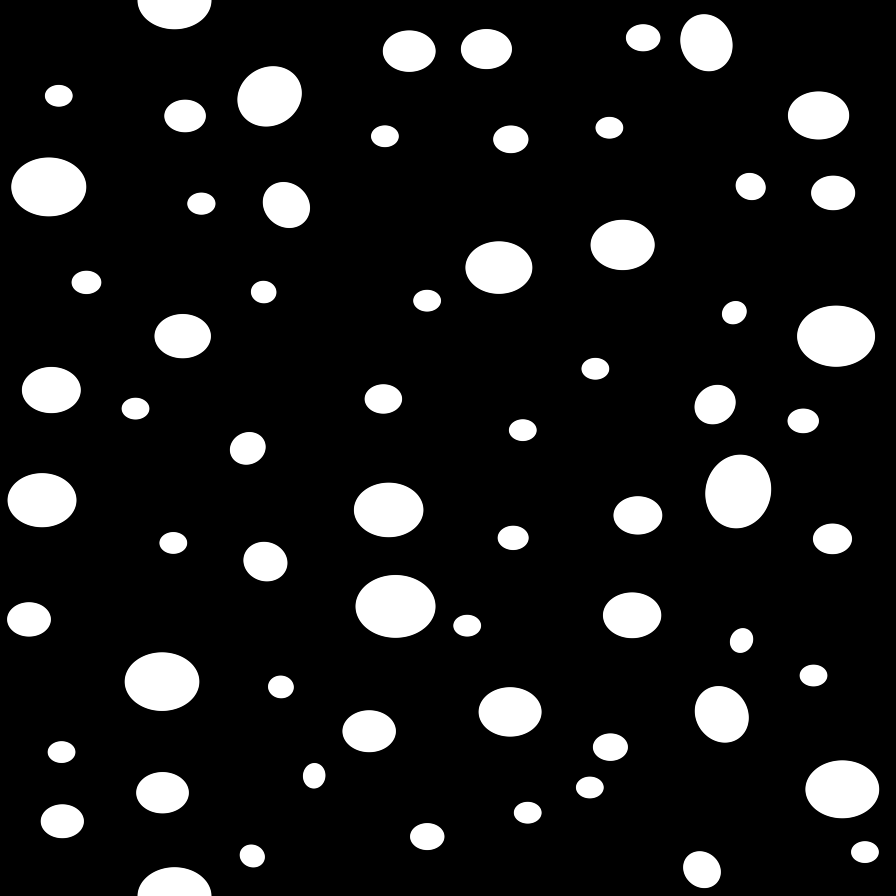
Give the GLSL for this pattern, as a Shadertoy shader.

```glsl
// Scattered white oval dots of mixed sizes on black, tiling on all sides.
// A wrapped grid of staggered columns holds one jittered dot per cell;
// most dots are flat ovals, every fourth column has rounder, tilted ones.

const float GRID = 8.0;              // cells per canvas side
const float SMALL_RADIUS = 0.0155;   // half widths, in canvas units
const float LARGE_RADIUS = 0.0460;
const float CELL_MARGIN = 0.003;
const vec3 BACKGROUND = vec3(0.0);
const vec3 DOT_COLOR = vec3(1.0);

float hash(vec2 p) {
    return fract(sin(dot(p, vec2(127.1, 311.7))) * 43758.5453);
}

vec2 rotate(vec2 p, float angle) {
    float c = cos(angle), s = sin(angle);
    return vec2(c * p.x + s * p.y, c * p.y - s * p.x);
}

// Approximate signed distance to an axis-aligned ellipse.
float ellipseDistance(vec2 p, vec2 radii) {
    float k = length(p / radii);
    float slope = length(p / (radii * radii));
    return k * (k - 1.0) / max(slope, 0.0001);
}

// Each row spreads its sizes evenly, starting from a random size.
float dotRadius(vec2 cell) {
    float rank = fract(cell.x * 0.375 + hash(vec2(cell.y, 17.0)));
    float growth = pow(max(rank - 0.28, 0.0) / 0.72, 1.2);
    return mix(SMALL_RADIUS, LARGE_RADIUS, growth);
}

// Distance to the dot of a cell; p is measured from the cell center.
float dotDistance(vec2 p, vec2 cell) {
    float radius = dotRadius(cell);
    float room = 0.5 / GRID - radius - CELL_MARGIN;
    vec2 jitter = vec2(hash(cell + 3.3), hash(cell + 8.9)) * 2.0 - 1.0;
    p -= jitter * room;

    bool isRound = mod(cell.x, 4.0) == 2.0;
    vec2 aspect = isRound ? vec2(0.92, 0.81) : vec2(1.0, 0.785);
    float tilt = isRound ? (hash(cell + 5.7) - 0.5) * 3.0 : 0.0;
    return ellipseDistance(rotate(p, tilt), radius * aspect);
}

void mainImage(out vec4 fragColor, in vec2 fragCoord) {
    vec2 uv = fragCoord / iResolution.xy;
    float pixel = 1.0 / min(iResolution.x, iResolution.y);

    // Stagger the columns, then wrap the cell numbers.
    vec2 grid = uv * GRID;
    grid.y += hash(vec2(floor(grid.x), 41.0));
    vec2 cell = mod(floor(grid), GRID);
    vec2 local = (fract(grid) - 0.5) / GRID;

    float dist = dotDistance(local, cell);
    float coverage = 1.0 - smoothstep(-0.6 * pixel, 0.6 * pixel, dist);
    fragColor = vec4(mix(BACKGROUND, DOT_COLOR, coverage), 1.0);
}
```
